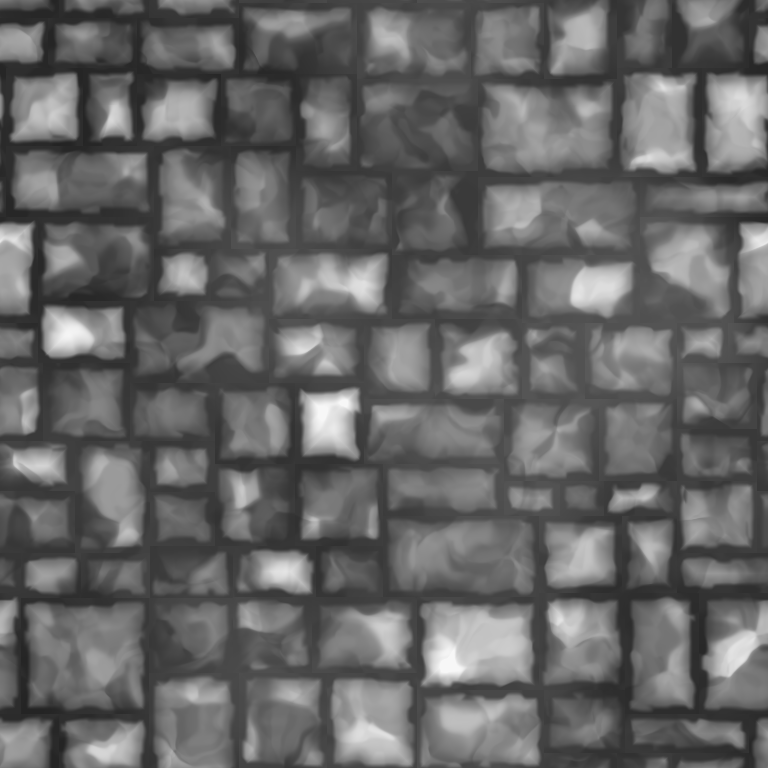
A Shadertoy shader for this texture map:

```glsl
// Height map of an irregular ashlar wall: pale, worn stones between dark joints.
// Interlocking rectangles come from a jittered pinwheel grid, then some are cut
// again; wrapping, softly blended cellular noise gives facets and ragged edges.

const vec2 GRID = vec2(6.0, 10.0);  // even counts, so the pinwheel wraps

vec2 hash2(vec2 p, float seed) {
    vec3 q = fract(vec3(p.xyx + seed * 7.31) * vec3(0.1031, 0.1030, 0.0973));
    q += dot(q, q.yzx + 33.33);
    return fract((q.xx + q.yz) * q.zy);
}

// Cellular tone in n by n wrapping cells; larger sharpness gives harder facets.
float facets(vec2 uv, float n, float sharpness, float seed) {
    vec2 p = uv * n, base = floor(p);
    float sum = 0.0, total = 1e-5;
    for (int j = -1; j <= 1; j++)
    for (int i = -1; i <= 1; i++) {
        vec2 cell = base + vec2(i, j);
        vec2 wrapped = mod(cell, n);
        vec2 away = cell + hash2(wrapped, seed) - p;
        float weight = exp(-sharpness * dot(away, away));
        sum += weight * hash2(wrapped, seed + 3.7).x;
        total += weight;
    }
    return sum / total;
}

// Position of the wall through a grid vertex.
vec2 wall(vec2 vertex) {
    return vertex + 0.66 * (hash2(mod(vertex, GRID), 2.0) - 0.5);
}

// Rectangle of a cell: vertical and horizontal walls alternate at its corners.
void cellBounds(vec2 c, out vec2 lo, out vec2 hi) {
    vec2 a = wall(c), b = wall(c + vec2(1, 0));
    vec2 d = wall(c + vec2(0, 1)), e = wall(c + 1.0);
    bool even = mod(c.x + c.y, 2.0) < 0.5;
    lo = even ? vec2(a.x, b.y) : vec2(d.x, a.y);
    hi = even ? vec2(e.x, d.y) : vec2(b.x, e.y);
}

// Finds the stone around uv: its bounds in canvas units and its seed.
void findStone(vec2 uv, out vec2 lo, out vec2 hi, out float seed) {
    vec2 p = uv * GRID, base = floor(p), id = vec2(0);
    lo = base;
    hi = base + 1.0;
    for (int j = -1; j <= 1; j++)
    for (int i = -1; i <= 1; i++) {
        vec2 c = base + vec2(i, j), l, h;
        cellBounds(c, l, h);
        if (all(greaterThanEqual(p, l)) && all(lessThan(p, h))) {
            lo = l;
            hi = h;
            id = mod(c, GRID);
        }
    }
    lo /= GRID;
    hi /= GRID;
    seed = id.x + id.y * GRID.x;

    // Cut long stones across their longer side.
    for (int k = 0; k < 2; k++) {
        vec2 size = hi - lo, r = hash2(vec2(seed, k), 5.0);
        bool across = size.x > size.y * 1.15;
        if (max(size.x, size.y) < 0.12 + 0.11 * r.x) break;
        vec2 cut = mix(lo, hi, 0.36 + 0.28 * r.y);
        bool low = across ? uv.x < cut.x : uv.y < cut.y;
        if (across) { if (low) hi.x = cut.x; else lo.x = cut.x; }
        else        { if (low) hi.y = cut.y; else lo.y = cut.y; }
        seed += low ? 61.0 : 127.0;
    }
}

void mainImage(out vec4 fragColor, in vec2 fragCoord) {
    vec2 uv = fragCoord / iResolution.xy;
    vec2 lo, hi;
    float seed;
    findStone(uv, lo, hi, seed);
    vec2 r = hash2(vec2(seed, 9.0), 1.0);
    vec2 s = hash2(vec2(seed, 4.0), 6.0);

    // Rounded inner distance to the joint, worn unevenly.
    vec2 gap = min(uv - lo, hi - uv);
    float inside = min(gap.x, gap.y) - 0.25 * max(0.0, 0.012 - max(gap.x, gap.y));
    float chips = facets(uv, 46.0, 7.0, seed);
    float d = inside - 0.009 * (chips - 0.35);

    // Warped facets, from broad planes to fine wear.
    vec2 warp = vec2(facets(uv, 22.0, 5.0, 11.0), facets(uv, 22.0, 5.0, 12.0)) - 0.5;
    vec2 p = uv + 0.045 * warp;
    float planes = facets(p, 15.0, 13.0, seed);
    float clouds = facets(p + 0.01 * (chips - 0.5), 27.0, 11.0, seed + 2.0);
    float wear = facets(p, 64.0, 6.0, seed + 5.0);
    float broad = facets(uv, 4.0, 5.0, 21.0);

    // Stone tone: few stones are very bright, all sink toward their borders.
    float dome = smoothstep(0.0, 0.038, d);
    float tone = 0.33 + 0.11 * r.x + 0.20 * pow(r.y, 4.0) + 0.10 * (broad - 0.5);
    tone += (0.14 + 0.22 * s.x) * (planes - 0.5) + 0.17 * (clouds - 0.5);
    tone += 0.06 * (wear - 0.5) + dome * (0.06 + 0.12 * s.y * r.y);
    tone += dome * 0.16 * smoothstep(0.55, 0.9, planes) * (0.4 + r.y);

    float joint = 0.13 + 0.22 * broad + 0.05 * (clouds - 0.5);
    float edge = 0.7 * smoothstep(0.003, 0.011, d) + 0.3 * smoothstep(0.004, 0.024, d);
    float height = mix(joint, max(tone, joint), edge);
    fragColor = vec4(vec3(clamp(height, 0.05, 0.97)), 1.0);
}
```
